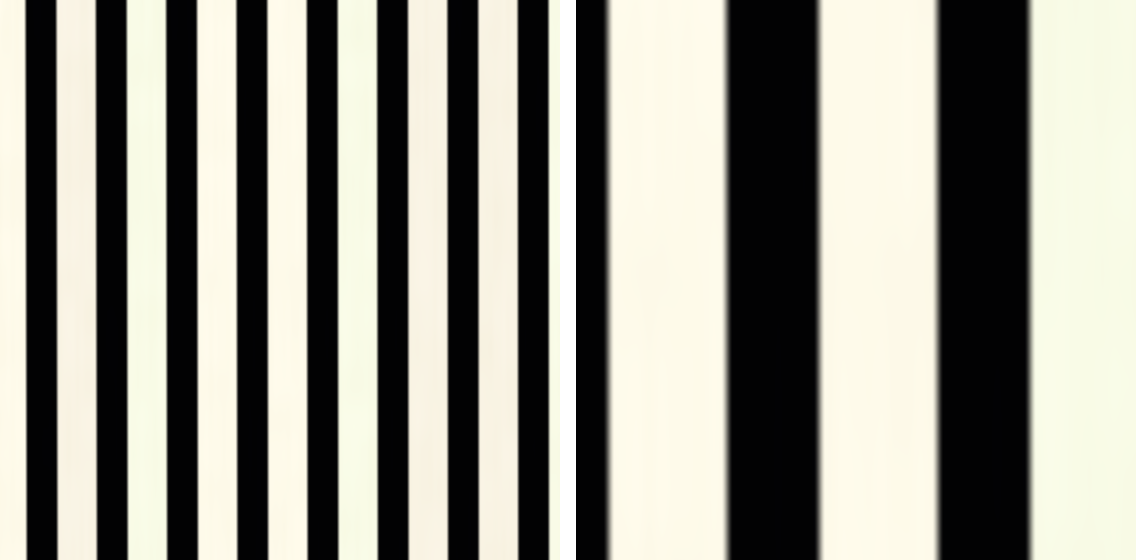
Left, the full canvas; right, a detail of the centre.
Give the GLSL for this pattern, as a WebGL 1 fragment shader.

```glsl
precision highp float;
// Eight upright black stripes on cream, with soft printed edges and a slight lean.
// Each stripe is a distance to the nearest centre line; every cream gap gets its
// own tint by index, and value noise adds faint vertical streaks and mottling.

uniform vec2 u_resolution;

#define PITCH 0.12547
#define FIRST_CENTRE 0.0742
#define STRIPE_WIDTH 0.0551
#define EDGE_SOFTNESS 0.0036
#define LEAN 0.0022
#define CREAM vec3(0.995, 0.980, 0.915)
#define GREEN_TINT vec3(-0.020, 0.004, -0.012)
#define DULL_TINT vec3(-0.020, -0.027, -0.024)
#define INK vec3(0.006, 0.006, 0.010)
#define MOTTLE 0.010

float hash(vec2 p) {
  return fract(sin(dot(p, vec2(127.1, 311.7))) * 43758.55);
}

float valueNoise(vec2 p) {
  vec2 cell = floor(p);
  vec2 f = fract(p);
  f = f * f * (3.0 - 2.0 * f);
  float low = mix(hash(cell), hash(cell + vec2(1.0, 0.0)), f.x);
  float high = mix(hash(cell + vec2(0.0, 1.0)), hash(cell + vec2(1.0, 1.0)), f.x);
  return mix(low, high, f.y);
}

// Every third gap leans green; other gaps in a cycle of five are duller.
vec3 gapColour(float gap) {
  float green = 1.0 - step(0.5, abs(mod(gap, 3.0) - 2.0));
  float dull = (1.0 - step(1.0, abs(mod(gap, 5.0) - 1.5))) * (1.0 - green);
  return CREAM + green * GREEN_TINT + dull * DULL_TINT;
}

void main() {
  vec2 uv = gl_FragCoord.xy / u_resolution;

  // The lean fades out toward the right.
  float x = uv.x + LEAN * (uv.y - 0.5) * (1.0 - 0.6 * uv.x);

  // Signed distance to the edge of the nearest stripe.
  float position = (x - FIRST_CENTRE) / PITCH;
  float toCentre = abs(fract(position + 0.5) - 0.5) * PITCH;
  float edge = toCentre - 0.5 * STRIPE_WIDTH;
  float softness = max(EDGE_SOFTNESS, 0.75 / u_resolution.x);
  float paper = smoothstep(-softness, softness, edge);

  // Faint streaks and blotches, mostly visible on the cream.
  float streak = valueNoise(uv * vec2(130.0, 5.0)) - 0.5;
  float blotch = valueNoise(uv * vec2(24.0, 16.0) + 7.0) - 0.5;
  vec3 cream = gapColour(floor(position) + 1.0);
  cream += MOTTLE * (streak + blotch) * vec3(0.7, 0.8, 1.4);
  vec3 ink = INK + 0.012 * max(streak, 0.0) * vec3(0.3, 0.3, 1.0);

  gl_FragColor = vec4(mix(ink, cream, paper), 1.0);
}
```
